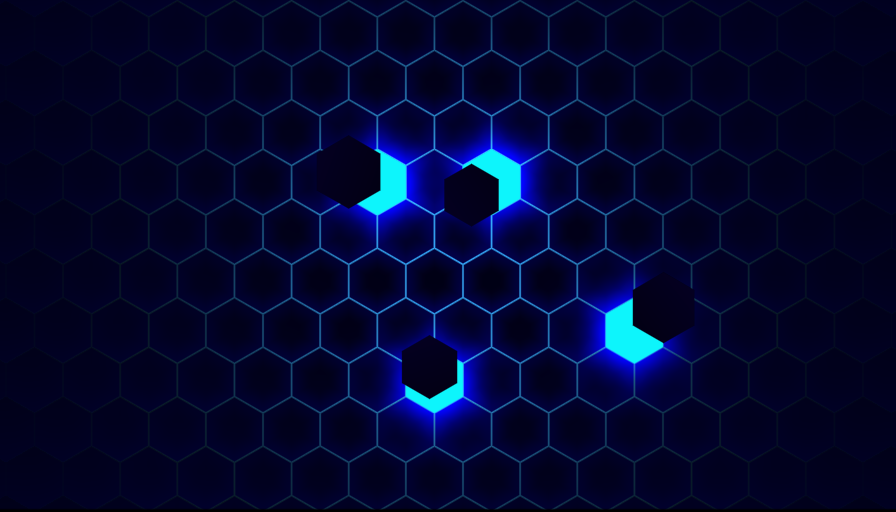
Reproduce this background procedurally as a Shadertoy shader.

```glsl
#define PITCH 0.1116
#define GRID_ORIGIN vec2(-0.0265, -0.0490)
#define LINE_HALF_WIDTH 0.0017
#define GLOW_REACH 0.058
#define GLOW_COLOR vec3(0.005, 0.008, 0.86)
#define CORE_COLOR vec3(0.05, 0.96, 0.99)
#define LINE_COLOR vec3(0.19, 0.60, 0.90)
#define FLOOR_COLOR vec3(0.004, 0.003, 0.140)
#define LID_COLOR vec3(0.015, 0.0, 0.13)

const float ROW_STEP = 0.8660254;

// Open cells as column and row, in steps from the grid origin
const vec2 openCells[4] = vec2[4](
    vec2(-1.0, 2.0), vec2(1.0, 2.0), vec2(0.0, -2.0), vec2(3.5, -1.0));

// Displaced lids: centre and apothem
const vec3 lids[4] = vec3[4](
    vec3(-0.194, 0.164, 0.062), vec3(0.046, 0.119, 0.053),
    vec3(-0.036, -0.217, 0.054), vec3(0.421, -0.101, 0.060));

// Distance to a pointy-top hexagon
float hexDistance(vec2 p, float apothem) {
    p = abs(p);
    return max(p.x, 0.5 * p.x + ROW_STEP * p.y) - apothem;
}

// Offset from the centre of the nearest lattice cell
vec2 hexLocal(vec2 p) {
    vec2 period = PITCH * vec2(1.0, 2.0 * ROW_STEP);
    vec2 a = mod(p + 0.5 * period, period) - 0.5 * period;
    vec2 b = mod(p, period) - 0.5 * period;
    return dot(a, a) < dot(b, b) ? a : b;
}

float coverage(float d, float softness) {
    return 1.0 - smoothstep(-softness, softness, d);
}

void mainImage(out vec4 fragColor, in vec2 fragCoord) {
    vec2 p = (fragCoord - 0.5 * iResolution.xy) / iResolution.y;
    float pixel = 1.0 / iResolution.y;

    // Lattice, brightest near the middle
    vec2 local = hexLocal(p - GRID_ORIGIN);
    float border = -hexDistance(local, 0.5 * PITCH);
    float line = coverage(border - LINE_HALF_WIDTH, max(0.0016, 0.7 * pixel));
    vec2 spread = (p - vec2(0.01, 0.02)) / vec2(0.47, 0.52);
    float centerLight = exp(-dot(spread, spread));

    // Cell floors: dark hearts and bluer rims near the middle
    float heart = smoothstep(0.0, 0.042, border);
    float bevel = 0.5 - local.y / PITCH;
    vec3 color = FLOOR_COLOR * (1.0 + centerLight * mix(0.5, -0.6, heart));
    color *= 0.85 + 0.3 * bevel;
    color *= 1.0 - 0.18 * smoothstep(0.45, 0.90, abs(p.x));

    // Light escaping from the open cells
    float glow = 0.0;
    float core = 0.0;
    float lid = 0.0;
    float lidShade = 0.0;
    for (int i = 0; i < 4; i++) {
        vec2 center = GRID_ORIGIN + PITCH * openCells[i] * vec2(1.0, ROW_STEP);
        vec2 fromCell = p - center;
        vec2 away = normalize(center - lids[i].xy);
        float d = hexDistance(fromCell, 0.5 * PITCH);
        float lean = 0.84 + 0.16 * dot(fromCell / (length(fromCell) + 0.001), away);
        float radial = max(length(fromCell) - 0.53 * PITCH, 0.0) / GLOW_REACH;
        glow += lean * mix(exp(-0.8 * radial - radial * radial), exp(-radial), 0.2);
        core = max(core, coverage(d, 0.8 * pixel));

        // Lids darken toward the open side
        vec2 fromLid = p - lids[i].xy;
        float cover = coverage(hexDistance(fromLid, lids[i].z), 0.8 * pixel);
        lid = max(lid, cover);
        lidShade += cover * (0.8 - 3.0 * dot(fromLid, away));
    }
    color += GLOW_COLOR * min(glow, 1.0) * (1.0 - 0.15 * heart);

    // Lines, lit further by the nearby glow
    float lineLight = centerLight * (0.9 + 0.2 * bevel) + 0.3 * min(glow, 1.0);
    color = mix(color, max(color, LINE_COLOR * lineLight), line);

    // Bright interiors, then the lids above them
    color = mix(color, CORE_COLOR, core);
    color = mix(color, LID_COLOR * lidShade, lid);

    // Thin dark lower rim
    color *= smoothstep(0.003, 0.008, fragCoord.y * pixel);
    fragColor = vec4(clamp(color, 0.0, 1.0), 1.0);
}
```
